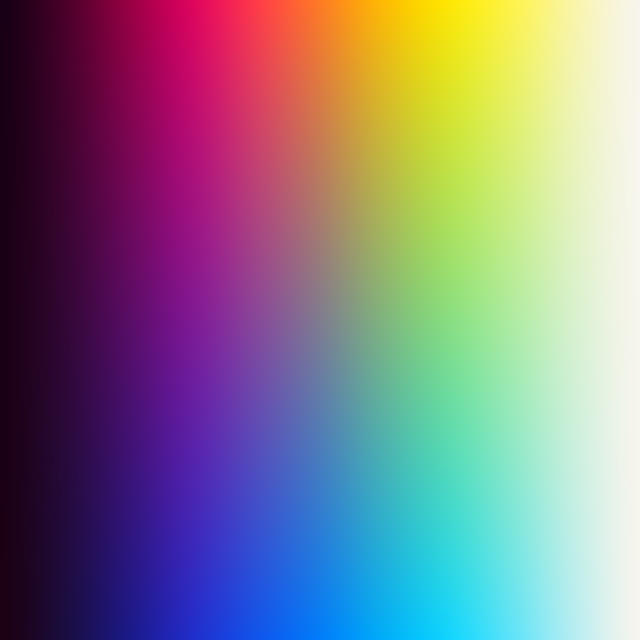
This background is drawn by a Shadertoy shader. Its source:

```glsl
// A two-way colour field: a warm ramp above melts into a cool ramp below, dark left to pale right.

const int STOPS = 11;

// Ramp colours at even steps from left to right
const vec3 WARM[STOPS] = vec3[STOPS](
    vec3(0.09, 0.00, 0.08), vec3(0.29, 0.00, 0.16), vec3(0.59, 0.00, 0.26),
    vec3(0.87, 0.02, 0.36), vec3(1.00, 0.23, 0.28), vec3(1.00, 0.48, 0.14),
    vec3(1.00, 0.73, 0.01), vec3(1.00, 0.90, 0.01), vec3(1.00, 0.95, 0.29),
    vec3(0.98, 0.96, 0.67), vec3(0.97, 0.96, 0.93));
const vec3 COOL[STOPS] = vec3[STOPS](
    vec3(0.11, 0.00, 0.07), vec3(0.10, 0.05, 0.25), vec3(0.10, 0.10, 0.53),
    vec3(0.12, 0.18, 0.79), vec3(0.06, 0.33, 0.92), vec3(0.00, 0.49, 0.98),
    vec3(0.00, 0.68, 0.98), vec3(0.07, 0.83, 1.00), vec3(0.37, 0.89, 0.98),
    vec3(0.72, 0.93, 0.95), vec3(0.97, 0.96, 0.93));

// Mixed colour of both ramps at one stop; coolness runs from 0 to 1
vec3 stopColor(int index, float coolness) {
    int i = clamp(index, 0, STOPS - 1);
    return mix(WARM[i], COOL[i], coolness);
}

// Catmull-Rom curve between the two middle colours
vec3 smoothRamp(vec3 a, vec3 b, vec3 c, vec3 d, float t) {
    vec3 linearPart = c - a;
    vec3 squarePart = 2.0 * a - 5.0 * b + 4.0 * c - d;
    vec3 cubicPart = 3.0 * (b - c) + d - a;
    return b + 0.5 * t * (linearPart + t * (squarePart + t * cubicPart));
}

void mainImage(out vec4 fragColor, in vec2 fragCoord) {
    vec2 uv = fragCoord / iResolution.xy;
    float coolness = 1.0 - uv.y;

    // Locate the ramp segment under this column
    float position = uv.x * float(STOPS - 1);
    int i = min(int(position), STOPS - 2);
    float t = position - float(i);

    vec3 color = smoothRamp(stopColor(i - 1, coolness), stopColor(i, coolness),
                            stopColor(i + 1, coolness), stopColor(i + 2, coolness), t);
    fragColor = vec4(clamp(color, 0.0, 1.0), 1.0);
}
```
